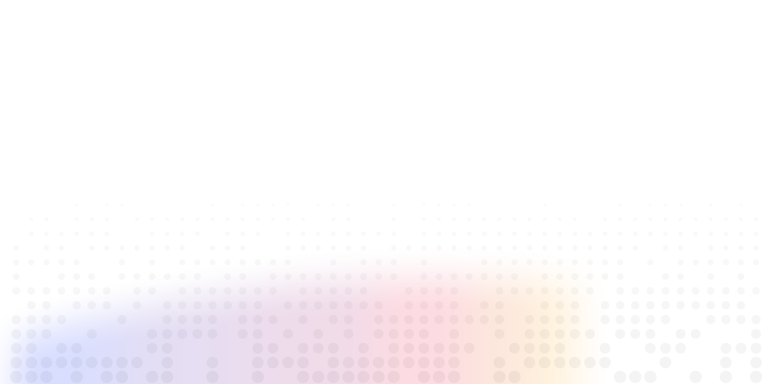
Give the GLSL for this background, as a WebGL 1 fragment shader.

```glsl
precision highp float;

// A white field with a soft pastel glow along the lower edge, running from
// blue through pink to cream, under a halftone grid of grey dots that shrink
// and fade with height. The glow is a blurred arch; dots are dropped by hash.

uniform vec2 u_resolution;

float hash(vec2 cell) {
  return fract(sin(dot(cell, vec2(127.1, 311.7))) * 43758.5453);
}

// Pastel ramp from left to right.
vec3 glowColor(float x) {
  vec3 color = mix(vec3(0.85, 0.87, 1.0), vec3(0.90, 0.87, 0.95), smoothstep(0.14, 0.50, x));
  color = mix(color, vec3(0.94, 0.86, 0.915), smoothstep(0.45, 0.85, x));
  color = mix(color, vec3(0.99, 0.86, 0.885), smoothstep(0.85, 1.08, x));
  color = mix(color, vec3(0.99, 0.91, 0.865), smoothstep(1.12, 1.32, x));
  return mix(color, vec3(1.0, 0.95, 0.87), smoothstep(1.30, 1.46, x));
}

// Coverage of the blurred arch, softened separately on top and at both ends.
float glowMask(vec2 p) {
  float fromCrest = p.x - 1.15;
  float top = 0.276 - 0.128 * fromCrest * fromCrest;
  float mask = 1.0 - smoothstep(top - 0.09, top + 0.09, p.y);
  mask *= smoothstep(-0.04, 0.11, p.x);
  return mask * (1.0 - smoothstep(1.41, 1.60, p.x));
}

// Opacity of the halftone dots.
float dots(vec2 p, float pixel) {
  vec2 spacing = vec2(0.03932, 0.03732);
  vec2 grid = (p - vec2(0.0422, 0.0185)) / spacing + 0.5;
  vec2 cell = floor(grid);
  float dist = length((fract(grid) - 0.5) * spacing);

  float height = clamp(cell.y / 12.0, 0.0, 1.0);
  float radius = mix(0.0160, 0.0036, height);
  float shape = 1.0 - smoothstep(radius - pixel, radius + pixel, dist);

  float keepChance = mix(0.60, 0.82, smoothstep(0.0, 0.7, height));
  keepChance -= 0.35 * step(11.5, cell.y);
  float keep = step(hash(cell + 3.0), keepChance);
  float inside = step(-0.5, cell.x) * step(cell.x, 49.5) * step(cell.y, 12.5);
  return shape * keep * inside * mix(0.045, 0.020, height);
}

void main() {
  vec2 p = gl_FragCoord.xy / u_resolution.y;
  vec3 color = mix(vec3(1.0), glowColor(p.x), glowMask(p));
  color *= 1.0 - dots(p, 0.75 / u_resolution.y);
  gl_FragColor = vec4(color, 1.0);
}
```
